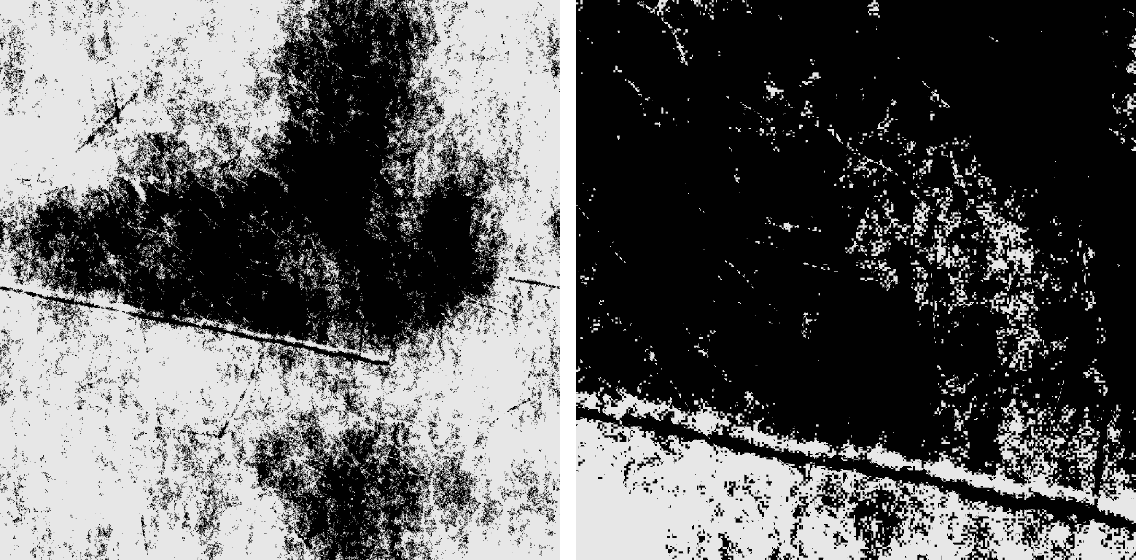
Left, the full canvas; right, a detail of the centre.
This texture is drawn by a Shadertoy shader. Its source:

```glsl
float hash(vec2 p) {
    vec3 q = fract(p.xyx * 0.1031);
    q += dot(q, q.yzx + 33.33);
    return fract((q.x + q.y) * q.z);
}

// Value noise centred on zero that wraps after a whole number of cells
float noise(vec2 p, vec2 cells, float seed) {
    p *= cells;
    vec2 i = floor(p), f = fract(p);
    f = f * f * (3.0 - 2.0 * f);
    vec2 a = mod(i, cells) + seed, b = mod(i + 1.0, cells) + seed;
    return mix(mix(hash(a), hash(vec2(b.x, a.y)), f.x),
               mix(hash(vec2(a.x, b.y)), hash(b), f.x), f.y) - 0.5;
}

// Soft hump around zero on a wrapped axis
float bump(float d, float radius) {
    return 1.0 - smoothstep(0.0, radius, abs(d - round(d)));
}

float scratch(vec2 p, vec2 middle, vec2 halfSpan, float width) {
    vec2 d = p - middle;
    d -= round(d);
    float t = clamp(dot(d, halfSpan) / dot(halfSpan, halfSpan), -1.0, 1.0);
    return 1.0 - smoothstep(0.0, width, length(d - halfSpan * t));
}

// Large worn areas: a level band cut off by a slanted edge, and an upright column
float wornAreas(vec2 p) {
    vec2 w = p + 0.09 * vec2(noise(p, vec2(6), 11.0), noise(p, vec2(7), 23.0))
               + 0.05 * vec2(noise(p, vec2(17), 31.0), noise(p, vec2(19), 47.0));
    float t = fract(p.x + 0.09);
    float edge = 0.505 - 0.197 * min(t, (1.0 - t) * 3.7);
    float band = smoothstep(-0.015, 0.035, mix(p.y, w.y, 0.4) - edge)
               * (1.0 - smoothstep(0.6, 0.72, w.y));
    band *= 1.0 - 0.75 * bump(w.x - 0.96, 0.12);
    float column = bump(w.x - 0.63, 0.22) * (1.0 - 0.6 * bump(w.y - 0.27, 0.13));
    float haze = bump(w.x - 0.58, 0.45) * bump(w.y - 0.65, 0.36);
    return 0.62 * max(band, column) + 0.24 * haze;
}

// Blotches, upright streaks and fine crumbs
float wear(vec2 p) {
    vec2 w = p + 0.012 * vec2(noise(p, vec2(40), 5.0), noise(p, vec2(36), 9.0));
    return 0.42 * noise(w, vec2(10, 9), 61.0)
         + 0.40 * noise(w, vec2(27, 20), 73.0)
         + 0.36 * noise(w, vec2(84, 15), 89.0)
         + 0.20 * noise(w, vec2(22, 90), 97.0)
         + 0.42 * noise(w, vec2(125, 85), 101.0)
         + 0.44 * noise(p, vec2(270, 230), 113.0);
}

// Pale flaking cracks that run down to the right in a few patches
float cracks(vec2 p) {
    vec2 w = p + 0.02 * vec2(noise(p, vec2(22), 131.0), noise(p, vec2(26), 137.0));
    float slanted = abs(noise(vec2(w.x + w.y, w.y), vec2(42, 18), 149.0));
    float upright = abs(noise(w, vec2(60, 13), 157.0));
    float patches = smoothstep(0.0, 0.2, noise(p, vec2(5), 163.0));
    return (1.0 - smoothstep(0.0, 0.07, slanted)) * patches
         + 0.5 * (1.0 - smoothstep(0.0, 0.04, upright)) * (1.0 - patches);
}

float scratches(vec2 p) {
    vec2 w = p + 0.005 * vec2(noise(p, vec2(20), 7.0), noise(p, vec2(24), 17.0));
    // Long slanted gouge with a pale rim
    vec2 slope = vec2(0.39, -0.077);
    float marks = 0.6 * scratch(w, vec2(0.3, 0.427), slope, 0.005)
                - 0.45 * scratch(w, vec2(0.3, 0.436), slope, 0.006)
                + 0.3 * scratch(w, vec2(0.2, 0.455), slope * 0.6, 0.004);
    // Two diagonal cuts
    marks += 0.45 * scratch(w, vec2(0.19, 0.78), vec2(0.055, 0.052), 0.006);
    marks += 0.45 * scratch(w, vec2(0.42, 0.27), vec2(0.03, 0.055), 0.005);
    // Scattered short nicks
    for (float i = 0.0; i < 18.0; i++) {
        vec2 middle = vec2(hash(vec2(i, 3.0)), hash(vec2(i, 19.0)));
        float angle = 6.283 * hash(vec2(i, 41.0));
        float reach = mix(0.01, 0.045, hash(vec2(i, 67.0)));
        marks += 0.4 * scratch(w, middle, reach * vec2(cos(angle), sin(angle)), 0.004);
    }
    return marks;
}

void mainImage(out vec4 fragColor, in vec2 fragCoord) {
    vec2 p = fragCoord / iResolution.xy;
    float density = wornAreas(p) + wear(p) + scratches(p) - 0.3 * cracks(p) - 0.31;

    // Hard ink grain, averaged over the pixel
    float ink = 0.0;
    for (int k = 0; k < 9; k++) {
        vec2 offset = (vec2(k % 3, k / 3) - 1.0) / 3.0;
        vec2 cell = mod(floor((fragCoord + offset) / iResolution.xy * 768.0), 768.0);
        ink += step(0.0, density + 0.56 * (hash(cell + 0.5) - 0.5)) / 9.0;
    }

    vec3 paper = vec3(0.906), black = vec3(0.005);
    fragColor = vec4(mix(paper, black, ink), 1.0);
}
```
